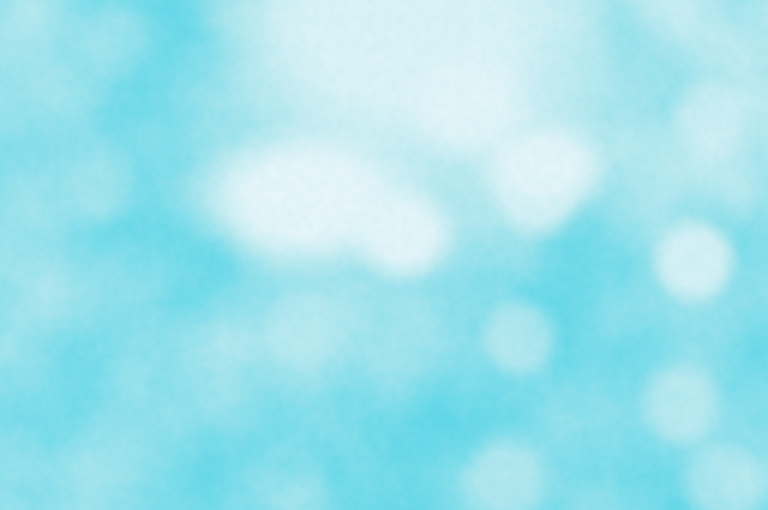
Reproduce this background procedurally as a WebGL 1 fragment shader.

```glsl
precision highp float;

// Out-of-focus aqua backdrop: gradient noise varies a cyan base, wide soft
// glows whiten the upper middle, and a low-discrepancy sequence scatters
// pale bokeh discs. One brightness value is finally mapped to a colour ramp.

uniform vec2 u_resolution;

vec2 randomGradient(vec2 cell) {
  float n = fract(sin(dot(cell, vec2(127.1, 311.7))) * 43758.55);
  return vec2(cos(6.2832 * n), sin(6.2832 * n));
}

float gradientNoise(vec2 p) {
  vec2 i = floor(p), f = fract(p);
  vec2 u = f * f * f * (f * (f * 6.0 - 15.0) + 10.0);
  vec2 e = vec2(0.0, 1.0);
  float a = dot(randomGradient(i), f);
  float b = dot(randomGradient(i + e.yx), f - e.yx);
  float c = dot(randomGradient(i + e.xy), f - e.xy);
  float d = dot(randomGradient(i + e.yy), f - e.yy);
  return mix(mix(a, b, u.x), mix(c, d, u.x), u.y);
}

// Blurred ellipse: 1 in the core, fading to 0 at the given radii.
float glow(vec2 p, vec2 center, vec2 radii) {
  return 1.0 - smoothstep(0.35, 1.0, length((p - center) / radii));
}

float bokehDiscs(vec2 p, float aspect, float light) {
  for (int i = 1; i <= 16; i++) {
    float n = float(i);
    vec2 spot = fract(vec2(0.62, 0.50) + n * vec2(0.7549, 0.5698));
    float variety = 1.0 - fract(0.1 + n * 0.13);
    float radius = 0.072 + 0.008 * variety;
    float dist = length(p - spot * vec2(aspect, 1.0));
    float disc = 1.0 - smoothstep(radius - 0.035, radius + 0.022, dist);
    // Discs on the left and along the bottom are almost dissolved.
    float strength = mix(0.3, 0.9, variety) * mix(0.25, 1.0, smoothstep(0.2, 0.6, spot.x))
                   * mix(0.45, 1.0, smoothstep(0.0, 0.4, spot.y));
    light = mix(light, max(light, 0.84), disc * strength);
  }
  return light;
}

// Cyan through pale blue to near white.
vec3 aquaRamp(float light) {
  vec3 color = mix(vec3(0.30, 0.825, 0.90), vec3(0.68, 0.90, 0.93), min(light / 0.55, 1.0));
  return mix(color, vec3(0.93, 0.97, 0.98), max(light - 0.55, 0.0) / 0.45);
}

void main() {
  vec2 p = gl_FragCoord.xy / u_resolution.y;
  float aspect = u_resolution.x / u_resolution.y;

  // Mottled water-like base, paler toward the upper right.
  float light = 0.27 + 0.36 * gradientNoise(p * 3.7 + 4.3)
              + 0.18 * gradientNoise(p * 8.0 + 17.0)
              + 0.05 * gradientNoise(p * 17.0 + 31.0);
  light += 0.27 * smoothstep(0.8, 1.3, p.x) * smoothstep(0.4, 0.85, p.y);
  light += 0.06 * smoothstep(0.0, 0.4, p.y);

  // A broad haze joins the large white glows.
  light = mix(light, 0.70, 0.70 * glow(p, vec2(0.80, 0.73), vec2(0.48, 0.33)));
  light = mix(light, 0.87, 0.95 * glow(p, vec2(0.80, 0.95), vec2(0.46, 0.34)));
  light = mix(light, 0.95, 0.95 * glow(p, vec2(0.60, 0.61), vec2(0.27, 0.17)));
  light = mix(light, 0.93, 0.95 * glow(p, vec2(0.79, 0.54), vec2(0.125, 0.115)));
  light = mix(light, 0.94, 0.90 * glow(p, vec2(1.06, 0.67), vec2(0.15, 0.115)));
  light = mix(light, 0.92, 0.85 * glow(p, vec2(0.92, 0.79), vec2(0.15, 0.13)));

  light = bokehDiscs(p, aspect, light);

  // Faint fine mottling over everything.
  light += 0.045 * gradientNoise(p * 38.0) + 0.04 * gradientNoise(p * 85.0);
  gl_FragColor = vec4(aquaRamp(clamp(light, 0.0, 1.0)), 1.0);
}
```
